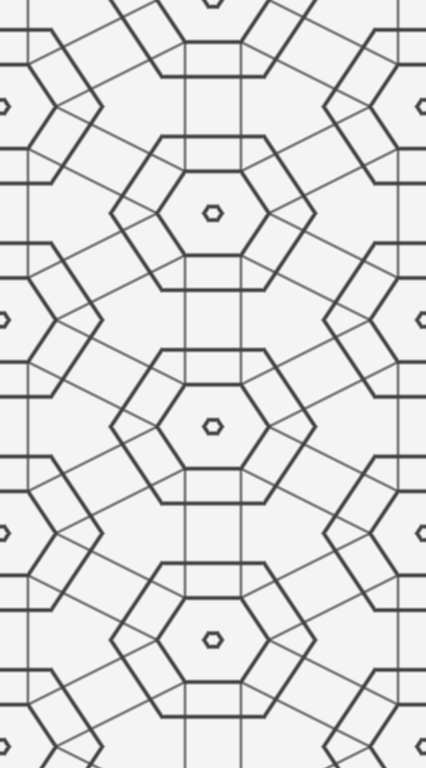
Write a Shadertoy shader that draws this pattern.

```glsl
// Staggered lattice of nested hexagons joined by pairs of thin connecting lines.

// Lengths are fractions of the canvas width.
const float ROW_PERIOD   = 0.50078;  // vertical spacing; the column period is 1
const float OUTER_RADIUS = 0.2400;
const float INNER_RADIUS = 0.1313;
const float CORE_RADIUS  = 0.0210;
const float BOLD_HALF    = 0.0045;   // half width of the hexagon outlines
const float THIN_HALF    = 0.0032;   // half width of the connecting lines
const float BOLD_SOFT    = 0.0042;   // edge softness
const float THIN_SOFT    = 0.0037;
const vec3  PAPER        = vec3(0.957);
const vec3  BOLD_INK     = vec3(0.255);
const vec3  THIN_INK     = vec3(0.450);

const float SQRT3   = 1.7320508;
const float APOTHEM = 0.5 * SQRT3;   // apothem of a unit-radius hexagon
const vec2  SQUASH  = vec2(1.0, ROW_PERIOD * SQRT3);  // flattens regular hexagons

// Offset from the nearest centre of a regular hexagonal lattice.
vec2 nearestCentre(vec2 p) {
    vec2 period = vec2(1.0, 1.0 / SQRT3);
    vec2 a = p - period * round(p / period);
    vec2 shifted = p - 0.5 * period;
    vec2 b = shifted - period * round(shifted / period);
    return dot(a, a) < dot(b, b) ? a : b;
}

// Coverage of a line, given the distance to its centre.
float stroke(float dist, float halfWidth, float softness) {
    float soft = max(softness, 0.75 / iResolution.x);
    return 1.0 - smoothstep(halfWidth - soft, halfWidth + soft, abs(dist));
}

void mainImage(out vec4 fragColor, in vec2 fragCoord) {
    // Origin at the top centre, on a hexagon centre.
    vec2 p = (fragCoord - vec2(0.5, 1.0) * iResolution.xy) / iResolution.x;
    vec2 q = abs(nearestCentre(p / SQUASH));

    // Choose the facing side by its outward normal.
    vec2 slant = vec2(APOTHEM, 0.5);
    vec2 normal = dot(q, slant) > q.y ? slant : vec2(0.0, 1.0);
    vec2 tangent = vec2(-normal.y, normal.x);
    float outward = dot(q, normal);
    float along = abs(dot(q, tangent));

    // Undo the squash so strokes keep an even width on the canvas.
    float normalScale = length(normal / SQUASH);
    float tangentScale = length(tangent / SQUASH);

    // Hexagon outlines.
    float bold = 0.0;
    vec3 radii = vec3(OUTER_RADIUS, INNER_RADIUS, CORE_RADIUS);
    for (int i = 0; i < 3; i++) {
        float dist = (outward - APOTHEM * radii[i]) / normalScale;
        bold = max(bold, stroke(dist, BOLD_HALF, BOLD_SOFT));
    }

    // Connecting lines run outward from the inner hexagon corners.
    float thin = stroke((along - 0.5 * INNER_RADIUS) / tangentScale, THIN_HALF, THIN_SOFT);
    thin *= step(APOTHEM * INNER_RADIUS, outward);

    vec3 color = mix(PAPER, THIN_INK, thin);
    color = mix(color, BOLD_INK, bold);
    fragColor = vec4(color, 1.0);
}
```
